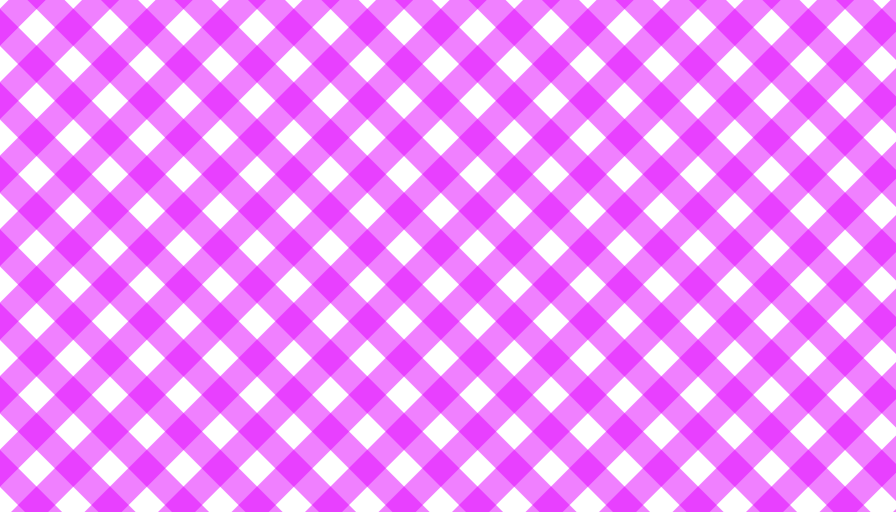
Reproduce this pattern procedurally as a WebGL 2 fragment shader.

```glsl
#version 300 es
precision highp float;

uniform vec2 u_resolution;
out vec4 fragColor;

// Lengths are fractions of the canvas width
const float PERIOD = 0.08203;                       // repeat across and down
const float BAND_SHARE = 0.505;                     // band width / period
const vec2 WHITE_CENTER = vec2(0.0408, 0.0488);     // middle of one white check

const vec3 WHITE = vec3(1.0);
const vec3 SINGLE_BAND = vec3(0.94, 0.50, 1.00);
const vec3 CROSSED_BANDS = vec3(0.91, 0.25, 1.00);

// Coverage of both diagonal band sets, centred half a period from white
vec2 bandCoverage(vec2 diagonal, float pixel) {
    vec2 fromBandCenter = abs(fract(diagonal) - 0.5);
    vec2 edgeDistance = 0.5 * BAND_SHARE - fromBandCenter;
    return clamp(edgeDistance / pixel + 0.5, 0.0, 1.0);
}

void main() {
    vec2 p = gl_FragCoord.xy / u_resolution.x - WHITE_CENTER;

    // Rotate to the diagonals, one unit per repeat
    vec2 diagonal = vec2(p.x + p.y, p.x - p.y) / PERIOD;
    float pixel = sqrt(2.0) / (u_resolution.x * PERIOD);
    vec2 bands = bandCoverage(diagonal, pixel);

    // Gingham: bare cloth, one band, or two bands crossing
    vec3 outsideBand = mix(WHITE, SINGLE_BAND, bands.x);
    vec3 insideBand = mix(SINGLE_BAND, CROSSED_BANDS, bands.x);
    fragColor = vec4(mix(outsideBand, insideBand, bands.y), 1.0);
}
```
